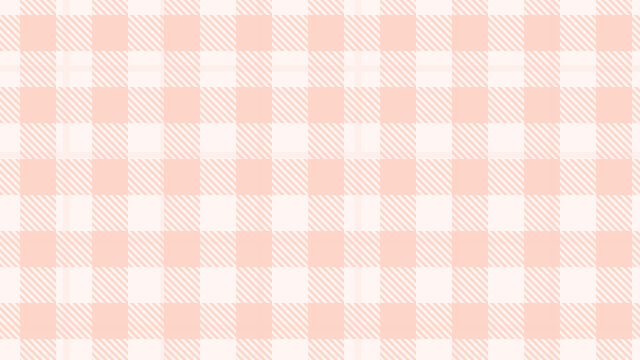
Give the GLSL for this pattern, as a Shadertoy shader.

```glsl
// Antialiased stripe of the given width, centred on every integer
float stripe(float x, float width, float pixel) {
    float d = abs(fract(x + 0.5) - 0.5);
    return clamp((0.5 * width - d) / pixel + 0.5, 0.0, 1.0);
}

void mainImage(out vec4 fragColor, in vec2 fragCoord) {
    // Five gingham repeats fill the height
    float pixel = 5.0 / iResolution.y;
    vec2 p = fragCoord * pixel - vec2(0.279, 0.291);

    // Coloured bands of the warp (columns) and weft (rows)
    float warp = stripe(p.x - 0.25, 0.5, pixel);
    float weft = stripe(p.y - 0.25, 0.5, pixel);

    // Diagonal twill, five ribs per square, decides which thread lies on top
    float twill = stripe((p.x + p.y) * 10.0, 0.5, pixel * 10.0 * 1.414);
    float dye = mix(weft, warp, twill);
    vec3 color = mix(vec3(1.0, 0.962, 0.953), vec3(0.995, 0.838, 0.788), dye);

    // Faint overcheck lines on a wider spacing
    float lineX = stripe((p.x - 0.642) / 1.35, 0.09 / 1.35, pixel / 1.35);
    float lineY = stripe((p.y - 0.156) / 1.2, 0.09 / 1.2, pixel / 1.2);
    color = mix(color, vec3(0.99, 0.82, 0.77), 0.18 * max(lineX, lineY));

    fragColor = vec4(color, 1.0);
}
```
